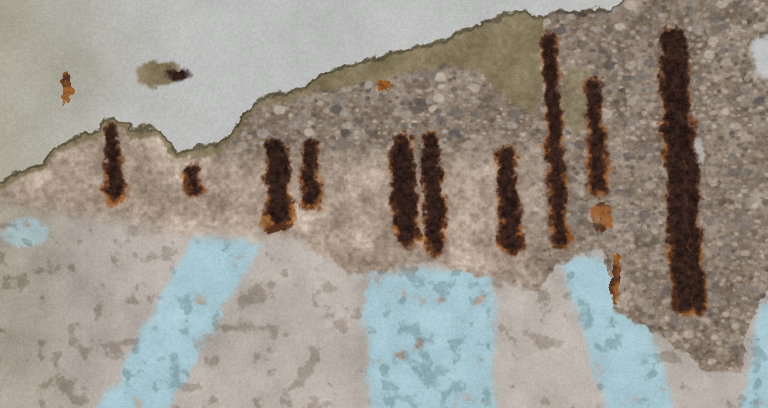
Give the GLSL for this texture, as a Shadertoy shader.

```glsl
// Weathered concrete wall: peeling pale paint, exposed pebbles and rusted reinforcing bars.

// Outlines run left to right; the wall is 4.08 units tall, y points down.
const vec2 PAINT_EDGE[15] = vec2[15](
  vec2(0, 1.78), vec2(.42, 1.62), vec2(.6, 1.42), vec2(1, 1.29), vec2(1.13, 1.14),
  vec2(1.3, 1.28), vec2(1.56, 1.26), vec2(1.79, 1.52), vec2(2.18, 1.43), vec2(2.6, .96),
  vec2(3.1, .86), vec2(3.45, .61), vec2(4.4, .43), vec2(5, .13), vec2(6.3, .1));
const vec2 LOWER_EDGE[15] = vec2[15](
  vec2(0, 2.05), vec2(1.1, 2.2), vec2(1.8, 2.36), vec2(2.9, 2.36), vec2(3.45, 2.76),
  vec2(4.3, 2.63), vec2(5.38, 2.9), vec2(5.55, 2.64), vec2(6.02, 2.5), vec2(6.14, 3.1),
  vec2(6.85, 3.54), vec2(7.08, 3.72), vec2(7.38, 3.7), vec2(7.52, 3.2), vec2(7.7, 2.9));

// Each bar: top x, top y, length, radius
const vec4 BARS[12] = vec4[12](
  vec4(1.12, 1.32, .62, .06), vec4(1.93, 1.73, .15, .05), vec4(2.76, 1.49, .64, .095),
  vec4(3.09, 1.46, .54, .065), vec4(4.02, 1.45, .88, .1), vec4(4.3, 1.44, 1, .075),
  vec4(5.07, 1.58, .84, .075), vec4(5.49, .38, 2, .06), vec4(5.93, .86, .98, .065),
  vec4(6.73, .4, 1.1, .125), vec4(6.75, 1.5, 1.54, .085), vec4(6.89, 1.55, 1.5, .065));

float hash(vec2 p) {
  vec3 q = fract(p.xyx * .1031);
  q += dot(q, q.yzx + 33.33);
  return fract((q.x + q.y) * q.z);
}

float noise(vec2 p) {
  vec2 i = floor(p), f = fract(p);
  f *= f * (3. - 2. * f);
  return mix(mix(hash(i), hash(i + vec2(1, 0)), f.x),
    mix(hash(i + vec2(0, 1)), hash(i + 1.), f.x), f.y);
}

// Fractal noise centred on zero
float fbm(vec2 p) {
  float sum = -.48;
  for (float gain = .5; gain > .03; gain *= .5) {
    sum += gain * noise(p);
    p = mat2(1.6, 1.2, -1.2, 1.6) * p + 7.3;
  }
  return sum;
}

vec2 warp(vec2 p) { return vec2(fbm(p), fbm(p + 40.)); }

float outline(vec2 pts[15], float x) {
  float y = pts[0].y;
  for (int i = 1; i < 15; i++)
    y = mix(y, pts[i].y, clamp((x - pts[i - 1].x) / (pts[i].x - pts[i - 1].x), 0., 1.));
  return y;
}

// x: coverage of the nearest stone, y: its random shade
vec2 pebbles(vec2 p, float soft) {
  vec2 best = vec2(9, 0);
  for (int k = 0; k < 9; k++) {
    vec2 c = floor(p) + vec2(k % 3, k / 3) - 1.;
    vec2 d = p - c - .2 - .6 * vec2(hash(c + 17.), hash(c + 41.));
    float dist = length(d * vec2(.85, 1.15)) - .18 - .3 * hash(c + 5.);
    if (dist < best.x) best = vec2(dist, hash(c + 73.));
  }
  return vec2(smoothstep(soft, -soft, best.x), best.y);
}

// Slanted band from a top height down to the floor
float stripe(vec2 p, float top, float x0, float x1, float halfWidth) {
  float d = halfWidth - abs(p.x - mix(x0, x1, (p.y - top) / (4.08 - top)));
  return smoothstep(-.06, .06, min(d, p.y - top));
}

float blot(vec2 p, float x, float y, float w, float h) {
  return smoothstep(1.1, .75, length((p - vec2(x, y)) / vec2(w, h)));
}

void mainImage(out vec4 fragColor, in vec2 fragCoord) {
  float px = 4.08 / iResolution.y;
  vec2 p = vec2(fragCoord.x, iResolution.y - fragCoord.y) * px;
  float broad = fbm(p * 1.5), mid = fbm(p * 5. + 20.), fine = fbm(p * 22.);
  vec2 q = p + .16 * warp(p * 5.) + .06 * warp(p * 20.);

  // Pale upper paint, yellowed toward the left
  vec3 upper = mix(vec3(.66, .65, .59), vec3(.73, .735, .73), smoothstep(0., 2.2, p.x + broad));
  upper += .07 * broad + .04 * mid;

  // Lower plaster with worn blue stripes
  vec3 lower = mix(vec3(.64, .61, .56), vec3(.71, .675, .645), smoothstep(0., 1.4, p.x));
  lower += .14 * broad + .1 * mid;
  float blue = stripe(q, 2.4, 2.27, 1.34, .35) + stripe(q, 2.72, 4.26, 4.33, .64)
    + stripe(q, 2.6, 5.95, 6.4, .35) + stripe(q, 2.9, 7.9, 7.65, .25) + .7 * blot(q, .27, 2.32, .25, .14);
  lower = mix(lower, vec3(.65, .77, .805) + .1 * mid, min(blue, 1.) * smoothstep(-.3, -.15, mid));
  lower -= vec3(.1, .11, .12) * smoothstep(.1, .24, fbm(p * 7. + 130.));

  // Bare concrete: mortar, then two sizes of stone
  float rocky = max(.85 * smoothstep(5.1, 5.6, p.x), smoothstep(1.75, 1.35, q.y) * smoothstep(2., 2.5, p.x));
  vec3 bare = mix(vec3(.635, .565, .5), vec3(.53, .47, .41), rocky) + .28 * mid + .24 * fine;
  bare += .09 * smoothstep(.02, .2, fbm(p * 3. + 35.)) * (1. - rocky);
  for (float i = 0.; i < 2.; i++) {
    float scale = 17. - 8.5 * i;
    vec2 stone = pebbles(p * scale + .5 * mid + i * 31., px * scale + .05);
    vec3 shade = mix(vec3(.32, .3, .29), vec3(.76, .71, .66), stone.y) + .1 * fine;
    float amount = mix(.15 + .5 * rocky, .75 * rocky * step(.45, fract(stone.y * 7.)), i);
    bare = mix(bare, shade, stone.x * amount);
  }

  // Olive undercoat left between paint and stones
  vec3 olive = vec3(.51, .465, .36) + .2 * mid + .1 * fine;
  float fromTop = q.y - outline(PAINT_EDGE, q.x) + .4 * smoothstep(6.1, 6.35, q.x);
  float strip = .1 + .15 * smoothstep(3.1, 3.5, q.x) + .75 * smoothstep(4.4, 5.3, q.x);
  strip *= smoothstep(5.44, 5.36, q.x);
  bare = mix(bare, olive, max(smoothstep(.03, -.03, fromTop - strip), .75 * blot(q, 5.77, 1., .15, .4)));

  // Stack the layers along their broken edges
  float feather = mix(.14, px + .015, smoothstep(2.2, 3.6, p.x));
  vec3 col = mix(lower, bare, smoothstep(-feather, feather, outline(LOWER_EDGE, q.x) - q.y));
  col = mix(upper, col, smoothstep(-px, px, fromTop));
  col *= 1. - .3 * smoothstep(.035, 0., abs(fromTop - .02));
  col = mix(col, upper, max(blot(q, 7.72, .57, .24, .24), .7 * blot(q, 6.93, 1.58, .1, .25)));
  col = mix(col, olive, blot(q, 1.58, .74, .21, .16));

  // Rusted bars and the stain bleeding from them
  vec2 r = p + .12 * warp(p * 9.) + .07 * warp(p * 26.);
  float dist = length((r - vec2(1.78, .74)) * vec2(.55, 1)) - .065;
  float stain = blot(r, .66, .88, .05, .17) + blot(r, 6.16, 2.78, .06, .28) + blot(r, 3.83, .86, .06, .06)
    + .75 * blot(r, 2.75, 2.2, .2, .13) + .75 * blot(r, 6., 2.15, .13, .16);
  for (int i = 0; i < 12; i++) {
    vec4 bar = BARS[i];
    float t = clamp((r.y - bar.y) / bar.z, 0., 1.);
    float d = length(r - bar.xy - t * bar.z * vec2(.055, 1)) - bar.w;
    dist = min(dist, d);
    stain = max(stain, exp(-max(d, 0.) / .06) * (.65 + .5 * t * t));
  }
  vec3 rust = mix(vec3(.29, .15, .085), vec3(.61, .35, .14), smoothstep(-.13, .17, fbm(p * 10. + 77.)));
  col = mix(col, rust, .9 * smoothstep(.22, .8, stain * (1. + 1.1 * mid)));
  vec3 iron = vec3(.19, .125, .105) + fine * vec3(.22, .15, .12);
  col = mix(col, iron, smoothstep(.025 + px, -.03, dist));
  fragColor = vec4(col + .05 * (noise(p * 60.) - .5), 1);
}
```
